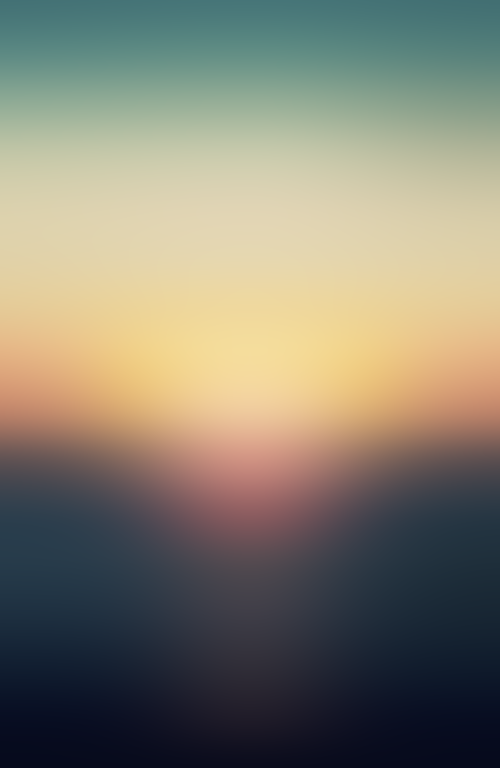
A WebGL 2 fragment shader for this background:

```glsl
#version 300 es
precision highp float;

uniform vec2 u_resolution;
out vec4 fragColor;

const int STOPS = 16;

// Evenly spaced colours from the ground to the top of the sky
const vec3 SUN_COLUMN[STOPS] = vec3[STOPS](
    vec3(.04, .045, .11), vec3(.125, .11, .16), vec3(.19, .18, .22), vec3(.247, .24, .278),
    vec3(.33, .29, .314), vec3(.56, .37, .38), vec3(.81, .57, .51), vec3(.937, .796, .62),
    vec3(.96, .863, .616), vec3(.937, .847, .62), vec3(.90, .843, .69), vec3(.875, .83, .706),
    vec3(.784, .792, .675), vec3(.588, .682, .592), vec3(.38, .553, .518), vec3(.275, .459, .47));

const vec3 OUTER_SKY[STOPS] = vec3[STOPS](
    vec3(.024, .039, .11), vec3(.031, .055, .135), vec3(.067, .118, .19), vec3(.115, .185, .25),
    vec3(.15, .23, .29), vec3(.18, .247, .302), vec3(.36, .314, .322), vec3(.745, .51, .41),
    vec3(.88, .67, .50), vec3(.89, .784, .59), vec3(.875, .816, .655), vec3(.85, .816, .675),
    vec3(.757, .773, .65), vec3(.557, .667, .584), vec3(.353, .53, .51), vec3(.26, .44, .455));

const vec3 GOLD_SHIFT = vec3(.015, .025, -.065);

// Soft bell curve around a centre
float bell(float x, float center, float width) {
    float d = (x - center) / width;
    return exp(-d * d);
}

// Smooth cubic curve through the colour stops
vec3 ramp(vec3 stops[STOPS], float height) {
    float position = clamp(height, 0.0, 1.0) * float(STOPS - 1);
    int i = min(int(position), STOPS - 2);
    float t = position - float(i);
    vec3 before = stops[max(i - 1, 0)];
    vec3 low = stops[i];
    vec3 high = stops[i + 1];
    vec3 after = stops[min(i + 2, STOPS - 1)];
    vec3 slopeLow = 0.5 * (high - before);
    vec3 slopeHigh = 0.5 * (after - low);
    vec3 bend = 3.0 * (high - low) - 2.0 * slopeLow - slopeHigh;
    vec3 twist = 2.0 * (low - high) + slopeLow + slopeHigh;
    return low + t * (slopeLow + t * (bend + t * twist));
}

// Column of light, narrow on the ground and wide in the sky
float sunColumn(vec2 uv) {
    float width = mix(0.2, 0.36, smoothstep(0.25, 0.65, uv.y));
    return bell(uv.x, 0.5, width);
}

// Golden haze on both sides of the sun
float sideHaze(vec2 uv) {
    return bell(abs(uv.x - 0.5), 0.23, 0.13) * bell(uv.y, 0.49, 0.08);
}

// Darker upper and lower parts on the right
float rightShade(vec2 uv) {
    float side = smoothstep(0.5, 1.0, uv.x);
    return 1.0 - side * (0.1 * bell(uv.y, 0.85, 0.12) + 0.22 * bell(uv.y, 0.24, 0.12));
}

void main() {
    vec2 uv = gl_FragCoord.xy / u_resolution;
    vec3 color = mix(ramp(OUTER_SKY, uv.y), ramp(SUN_COLUMN, uv.y), sunColumn(uv));
    color += GOLD_SHIFT * sideHaze(uv);
    color *= rightShade(uv);
    fragColor = vec4(clamp(color, 0.0, 1.0), 1.0);
}
```
